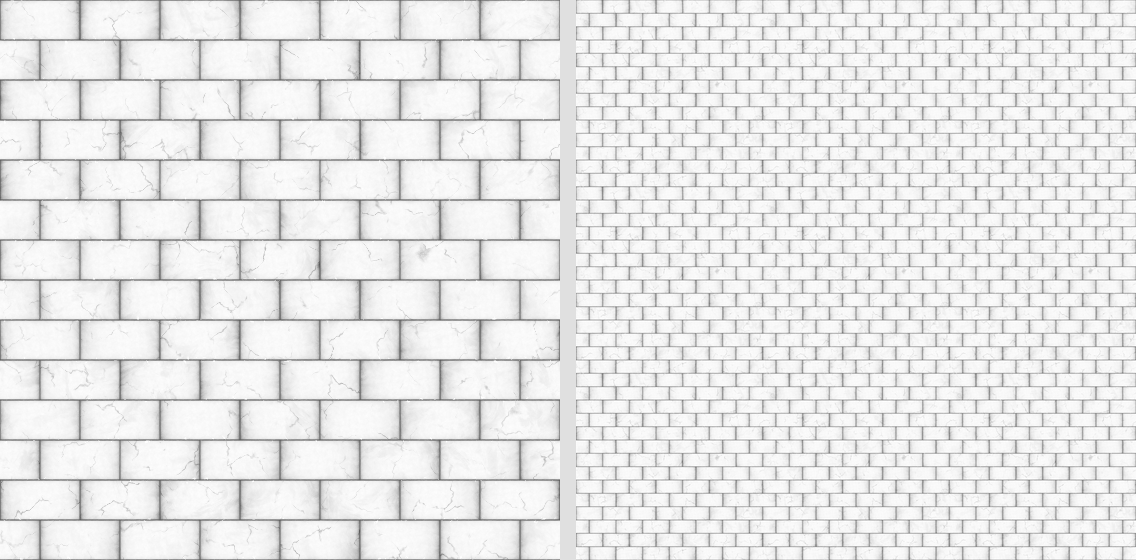
Left, the tile; right, the same tile 3 across and 3 down.
Give the GLSL for this texture map, as a WebGL 1 fragment shader.

```glsl
precision highp float;
// White stone bricks in running bond: 7 across, 14 rows, with thin dark joints.
// Exponential falloffs shade the brick ends; cellular noise and layered sines
// add veins, mottling and grain, seeded by a brick index that wraps.

uniform vec2 u_resolution;

float hash(vec2 p) {
  vec3 q = fract(vec3(p.xyx) * 0.1031);
  q += dot(q, q.yzx + 33.33);
  return fract((q.x + q.y) * q.z);
}

vec2 hash2(vec2 p) {
  return vec2(hash(p), hash(p + 57.3));
}

// Distances to the nearest and second nearest feature points
vec2 cellular(vec2 p) {
  vec2 cell = floor(p), local = fract(p);
  vec2 nearest = vec2(8.0);
  for (int j = -1; j <= 1; j++) {
    for (int i = -1; i <= 1; i++) {
      vec2 o = vec2(float(i), float(j));
      float d = length(o + hash2(cell + o) - local);
      nearest.y = min(nearest.y, max(nearest.x, d));
      nearest.x = min(nearest.x, d);
    }
  }
  return nearest;
}

// Folded layers of sines, roughly 0 to 1
float clouds(vec2 p) {
  float sum = 0.0, amp = 0.27;
  for (int i = 0; i < 5; i++) {
    p = mat2(0.8, 0.6, -0.6, 0.8) * p * 1.8 + 0.8 * sin(p.yx * 1.3);
    sum += amp * sin(p.x) * cos(p.y);
    amp *= 0.68;
  }
  return clamp(0.5 + sum, 0.0, 1.0);
}

// Bends straight cell borders into ragged veins
vec2 ragged(vec2 p) {
  float freq = 5.0, amp = 0.09;
  for (int i = 0; i < 4; i++) {
    p += amp * sin(p.yx * freq + vec2(1.7, 4.1));
    freq *= 2.1;
    amp *= 0.5;
  }
  return p;
}

// Darkening at a brick end: narrow core plus a wide, uneven fade
float endShade(float d, float seed, float mottle) {
  float strength = mix(0.55, 1.1, seed);
  float reach = mix(7.0, 4.4, fract(seed * 7.31));
  float wide = 0.19 * exp(-d * reach) * (0.6 + 0.8 * mottle);
  return strength * (wide + 0.30 * exp(-d * 26.0));
}

float coverage(float d, float halfWidth, float pixel) {
  return clamp((halfWidth - d) / pixel + 0.5, 0.0, 1.0);
}

void main() {
  // Running bond; lengths below are in brick heights
  vec2 grid = gl_FragCoord.xy / u_resolution * vec2(7.0, 14.0);
  float row = floor(grid.y);
  grid.x += 0.5 * mod(row + 1.0, 2.0);
  vec2 brick = vec2(mod(floor(grid.x), 7.0), row);
  vec2 pos = fract(grid) * vec2(2.0, 1.0);
  vec2 pixel = vec2(14.0) / u_resolution;

  // Each brick samples its own region of the noise
  vec2 p = pos + 60.0 * hash2(brick + 3.0);
  float mottle = clouds(p * 2.2);
  float fine = clouds(p * 11.0);
  float grain = cellular(p * 16.0).x;

  // Stone face with faint stains and pale pits
  float tone = 0.996 - 0.022 * fine - 0.012 * grain;
  tone -= 0.04 * hash(brick + 21.0) * smoothstep(0.5, 0.85, mottle);

  // Broken hairline veins
  vec2 border = cellular(ragged(p * 1.1));
  float vein = 1.0 - smoothstep(0.0, 0.035 + pixel.y, border.y - border.x);
  float veinMask = smoothstep(0.42, 0.75, clouds(p * 1.6 + 9.0));
  tone -= vein * veinMask * mix(0.05, 0.2, hash(brick + 41.0)) * (0.4 + fine);

  // Shaded ends and a slight fade along the beds
  vec2 edge = min(pos, vec2(2.0, 1.0) - pos);
  float shade = endShade(pos.x, hash(brick + 11.0), mottle)
              + endShade(2.0 - pos.x, hash(brick + 31.0), mottle);
  shade *= 0.82 + 0.3 * fine + 0.15 * (0.5 - grain);
  shade += 0.09 * exp(-edge.y * 20.0) * (0.5 + mottle);
  tone -= shade;

  // Worn joints
  vec2 joint = edge + 0.012 * (fine - 0.5);
  float bed = coverage(joint.y, 0.018, pixel.y) * mix(0.7, 1.0, fine);
  float head = coverage(joint.x, 0.015, pixel.x);
  tone = mix(tone, 0.36, bed * 0.92);
  tone = mix(tone, 0.36, head * 0.65);

  // Small pale chips along the beds
  float chip = smoothstep(0.8, 0.95, clouds(p * 7.0 + 30.0));
  tone += 0.3 * chip * exp(-edge.y * 30.0);

  gl_FragColor = vec4(vec3(clamp(tone, 0.0, 0.995)), 1.0);
}
```
